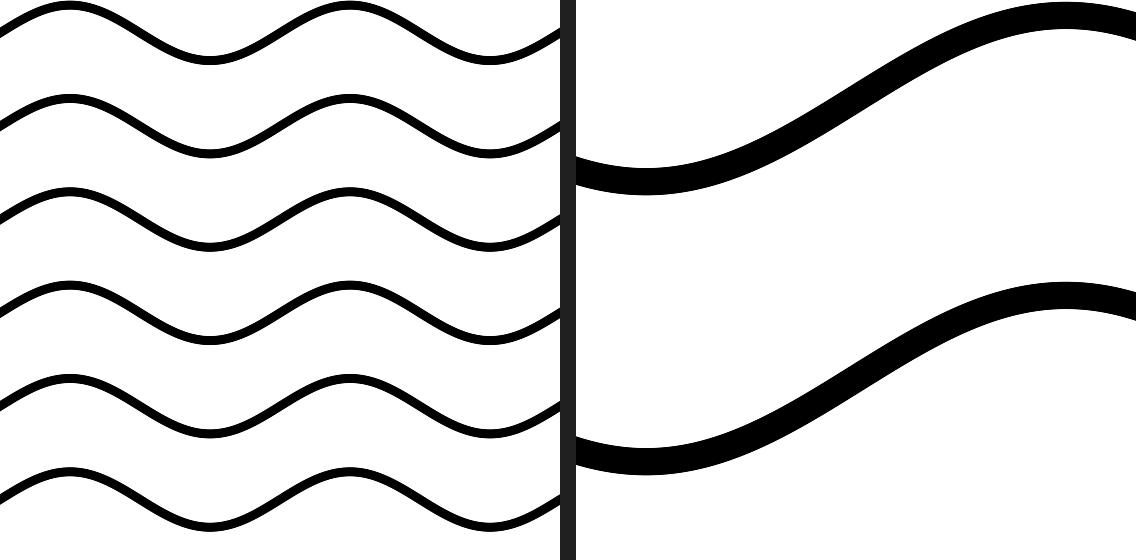
Left: the whole. Right: its middle third, enlarged.
This pattern is drawn by a WebGL 1 fragment shader. Its source:

```glsl
precision highp float;
// Evenly stacked black sine waves on a white ground.

#define WAVES_ACROSS 2.0
#define ROWS 6.0
#define ROW_CENTRE 0.648
#define AMPLITUDE 0.0495
#define LINE_WIDTH 0.0163
#define INK vec3(0.0)
#define PAPER vec3(1.0)

uniform vec2 u_resolution;

const float TAU = 6.2831853;

// Approximate distance to the nearest wave, in canvas units
float waveDistance(vec2 p) {
  float frequency = TAU * WAVES_ACROSS;
  float phase = frequency * p.x;
  float rowOffset = (fract(p.y * ROWS - ROW_CENTRE + 0.5) - 0.5) / ROWS;
  float slope = AMPLITUDE * frequency * cos(phase);
  return abs(rowOffset - AMPLITUDE * sin(phase)) / sqrt(1.0 + slope * slope);
}

void main() {
  vec2 p = gl_FragCoord.xy / u_resolution;
  float pixel = 1.0 / min(u_resolution.x, u_resolution.y);

  // Stroke with an edge one pixel wide
  float edge = waveDistance(p) - 0.5 * LINE_WIDTH;
  float stroke = 1.0 - smoothstep(-0.5 * pixel, 0.5 * pixel, edge);

  gl_FragColor = vec4(mix(PAPER, INK, stroke), 1.0);
}
```
